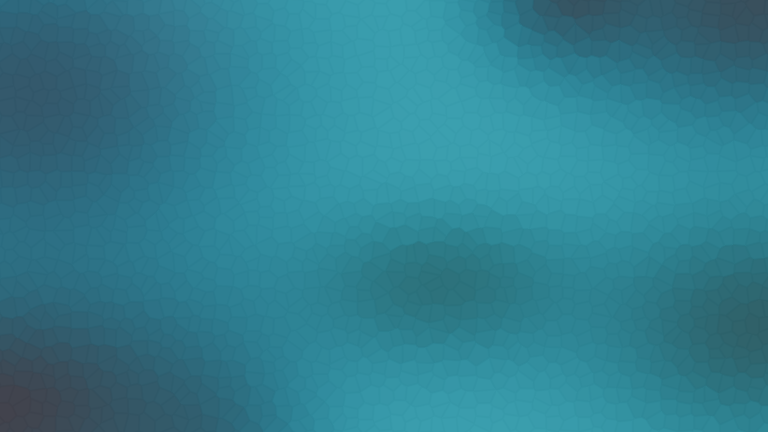
This background is drawn by a Shadertoy shader. Its source:

```glsl
#define CELLS 30.0
#define JITTER 0.8
#define SEAM_SHADE 0.012
#define SEAM_WIDTH 0.06
#define BASE_LIGHT 1.03
#define CANVAS vec2(16.0 / 9.0, 1.0)

vec2 hash2(vec2 p) {
    vec2 k = vec2(dot(p, vec2(127.1, 311.7)), dot(p, vec2(269.5, 183.3)));
    return fract(sin(k) * 43758.5453);
}

// Soft elliptical falloff, 1 at the center
float blob(vec2 p, vec2 center, vec2 radius) {
    vec2 q = (p - center) / radius;
    return exp(-dot(q, q));
}

// Teal light dimmed by soft shadows
vec3 glow(vec2 p) {
    float upperLeft = blob(p, vec2(0.05, 0.78), vec2(0.52, 0.42));
    float lowerLeft = blob(p, vec2(0.00, 0.05), vec2(0.50, 0.32));
    float lowerEdge = blob(p, vec2(0.45, -0.05), vec2(0.25, 0.25));
    float upperRight = blob(p, vec2(1.75, 1.00), vec2(0.40, 0.30));
    float upperEdge = blob(p, vec2(1.33, 1.02), vec2(0.20, 0.16));
    float lowerRight = blob(p, vec2(1.78, 0.24), vec2(0.36, 0.26));
    float middle = blob(p, vec2(1.02, 0.35), vec2(0.26, 0.15));
    float band = blob(p, vec2(1.05, 0.30), vec2(0.60, 0.20));

    float light = BASE_LIGHT;
    light *= (1.0 - 0.76 * upperLeft) * (1.0 - 0.98 * lowerLeft);
    light *= (1.0 - 0.50 * lowerEdge) * (1.0 - 0.85 * upperRight);
    light *= (1.0 - 0.75 * upperEdge) * (1.0 - 0.66 * lowerRight);
    light *= (1.0 - 0.36 * middle) * (1.0 - 0.22 * band);

    // Gray in the shadows, cyan in the light
    float offset = light - 0.55;
    vec3 color = vec3(0.175 + 0.3 * offset * offset,
                      0.255 + 0.375 * light,
                      0.29 + light * (0.5 - 0.1 * light));
    color.r += 0.03 * blob(p, vec2(0.40, 0.95), vec2(0.20, 0.25));
    color.b += 0.015 * upperLeft - 0.035 * (middle + lowerRight);
    return color;
}

void mainImage(out vec4 fragColor, in vec2 fragCoord) {
    vec2 p = fragCoord / iResolution.xy * CANVAS * CELLS;
    vec2 cell = floor(p);

    // Two nearest cell sites
    vec2 nearest = p, second = p;
    float d1 = 1e5, d2 = 1e5;
    for (int y = -2; y <= 2; y++) {
        for (int x = -2; x <= 2; x++) {
            vec2 id = cell + vec2(x, y);
            vec2 site = id + 0.5 + JITTER * (hash2(id) - 0.5);
            float d = dot(site - p, site - p);
            if (d < d1) {
                d2 = d1;
                second = nearest;
                d1 = d;
                nearest = site;
            } else if (d < d2) {
                d2 = d;
                second = site;
            }
        }
    }

    // Flat facets with smooth, faint seams
    float seam = (d2 - d1) / (2.0 * max(length(second - nearest), 0.001));
    float pixel = CELLS / iResolution.y;
    float own = 0.5 + 0.5 * smoothstep(0.0, pixel, seam);
    vec3 color = mix(glow(second / CELLS), glow(nearest / CELLS), own);
    color -= SEAM_SHADE * (1.0 - smoothstep(0.0, SEAM_WIDTH + pixel, seam));
    fragColor = vec4(clamp(color, 0.0, 1.0), 1.0);
}
```
